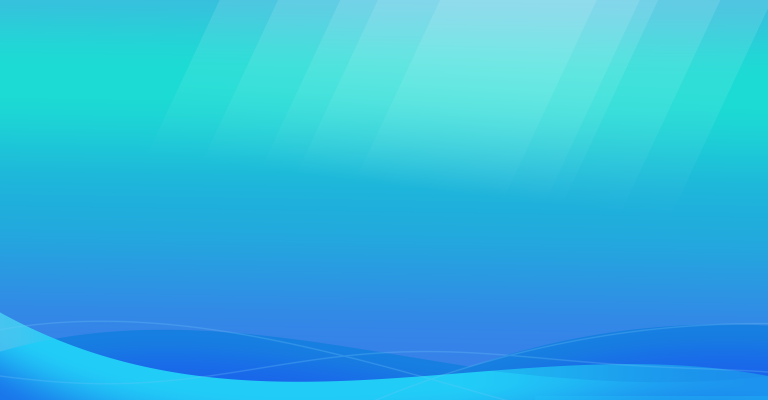
Give the GLSL for this background, as a Shadertoy shader.

```glsl
// Teal-to-blue backdrop with slanted light beams above and layered waves below.
// Beams are nested sheared bands that fade downward; every wave and hairline is
// a cubic height curve, filled or stroked with resolution-aware smoothing.

const float PI = 3.14159265;

// Sky colours, top to bottom
const vec3 SKY_TOP    = vec3(0.23, 0.74, 0.87);
const vec3 SKY_TEAL   = vec3(0.11, 0.86, 0.83);
const vec3 SKY_AZURE  = vec3(0.12, 0.69, 0.86);
const vec3 SKY_BLUE   = vec3(0.21, 0.51, 0.91);
const float SKY_TILT  = 0.03;

// Light beams: left and right edges at the top of the canvas
const int BEAM_COUNT = 5;
const float BEAM_LEFT[5]  = float[5](0.286, 0.362, 0.443, 0.492, 0.573);
const float BEAM_RIGHT[5] = float[5](1.005, 0.938, 0.857, 0.833, 0.777);
const float BEAM_SHEAR    = 0.244;
const float BEAM_STRENGTH = 0.11;
const vec2 BEAM_REACH     = vec2(0.34, 0.58); // at left and right side

// Wave colours
const vec3 DEEP_CREST = vec3(0.09, 0.50, 0.88);
const vec3 DEEP_BASE  = vec3(0.10, 0.40, 0.92);
const vec3 FRONT_CYAN = vec3(0.13, 0.80, 0.97);
const vec3 FRONT_BLUE = vec3(0.10, 0.46, 0.92);
const vec3 PALE_TIP   = vec3(0.33, 0.76, 0.93);
const vec3 LINE_COLOR = vec3(0.45, 0.78, 0.97);

// Wave heights at the start, thirds and end of their span
const vec4 BACK_LEFT   = vec4(0.121, 0.163, 0.068, 0.065);
const vec4 BACK_RIGHT  = vec4(-0.005, 0.116, 0.178, 0.186);
const vec4 FRONT       = vec4(0.219, 0.048, 0.077, 0.060);
const vec4 FRONT_LENS  = vec4(0.108, 0.067, 0.045, 0.060);
const vec4 LINE_FALL   = vec4(0.176, 0.158, -0.005, -0.146);
const vec4 LINE_ROLL   = vec4(0.060, 0.078, 0.111, 0.070);
const vec4 LINE_RISE   = vec4(0.008, 0.113, 0.173, 0.191);
const float LINE_WIDTH = 0.0022;
const float LINE_ALPHA = 0.28;

// Cubic passing through four heights at t = 0, 1/3, 2/3, 1
float cubic(float t, vec4 heights) {
    float u = 3.0 * t, a = u - 1.0, b = u - 2.0, c = u - 3.0;
    vec4 weights = vec4(-a * b * c / 6.0, u * b * c / 2.0,
                        -u * a * c / 2.0, u * a * b / 6.0);
    return dot(weights, heights);
}

// Coverage of the side where d is positive, smoothed over one pixel
float cover(float d, float pixel) {
    return clamp(d / pixel + 0.5, 0.0, 1.0);
}

float stroke(float d, float pixel) {
    float halfWidth = 0.5 * LINE_WIDTH;
    return 1.0 - smoothstep(halfWidth - 0.5 * pixel, halfWidth + pixel, abs(d));
}

vec3 skyColor(vec2 uv) {
    float depth = 1.0 - uv.y - SKY_TILT * (uv.x - 0.5);
    vec3 color = mix(SKY_TOP, SKY_TEAL, smoothstep(-0.04, 0.19, depth));
    color = mix(color, SKY_AZURE, smoothstep(0.22, 0.54, depth));
    return mix(color, SKY_BLUE, smoothstep(0.48, 0.90, depth));
}

vec3 addBeams(vec3 color, vec2 uv, float pixelX) {
    float depth = 1.0 - uv.y;
    float s = uv.x + BEAM_SHEAR * depth;
    float t = clamp(depth / mix(BEAM_REACH.x, BEAM_REACH.y, uv.x), 0.0, 1.0);
    float fade = (1.0 - t) * (1.0 + 0.5 * t);
    for (int i = 0; i < BEAM_COUNT; i++) {
        float band = cover(s - BEAM_LEFT[i], pixelX) * cover(BEAM_RIGHT[i] - s, pixelX);
        color = mix(color, vec3(1.0), BEAM_STRENGTH * fade * band);
    }
    return color;
}

vec3 deepWave(vec3 color, float below, float pixel) {
    vec3 fill = mix(DEEP_CREST, DEEP_BASE, smoothstep(0.0, 0.13, below));
    return mix(color, fill, cover(below, pixel));
}

void mainImage(out vec4 fragColor, in vec2 fragCoord) {
    vec2 uv = fragCoord / iResolution.xy;
    vec2 pixel = 1.0 / iResolution.xy;
    float rightT = 2.0 * uv.x - 1.0; // span of the right half

    vec3 color = addBeams(skyColor(uv), uv, pixel.x);

    // Dark waves behind
    float backLeft = cubic(uv.x, BACK_LEFT) - uv.y;
    color = deepWave(color, backLeft, pixel.y);
    color = deepWave(color, cubic(rightT, BACK_RIGHT) - uv.y, pixel.y);

    // Bright front wave with a pale left tip and a darker lens at right
    float front = cubic(uv.x, FRONT) - uv.y;
    float blueness = smoothstep(0.03, 0.22, front) + 0.65 * smoothstep(0.58, 1.0, uv.x);
    vec3 fill = mix(FRONT_CYAN, FRONT_BLUE, min(blueness, 1.0));
    float tip = cover(-backLeft, pixel.y) * (1.0 - smoothstep(0.0, 0.1, uv.x));
    fill = mix(fill, PALE_TIP, 0.7 * tip);
    float lens = cover(uv.y - cubic(rightT, FRONT_LENS), pixel.y) * step(0.5, uv.x);
    fill = mix(fill, DEEP_CREST, 0.25 * lens);
    float strip = cover(uv.x - 0.697, pixel.x) * cover(0.010 - uv.y, pixel.y);
    fill = mix(fill, FRONT_CYAN, 0.25 * strip);
    color = mix(color, fill, cover(front, pixel.y));

    // Hairlines
    float roll = cubic(uv.x, LINE_ROLL) - 0.02 * sin(3.0 * PI * uv.x);
    float lines = stroke(uv.y - cubic(uv.x, LINE_FALL), pixel.y);
    lines = max(lines, stroke(uv.y - roll, pixel.y));
    lines = max(lines, stroke(uv.y - cubic(rightT, LINE_RISE), pixel.y));
    color = mix(color, LINE_COLOR, LINE_ALPHA * lines);

    fragColor = vec4(color, 1.0);
}
```
